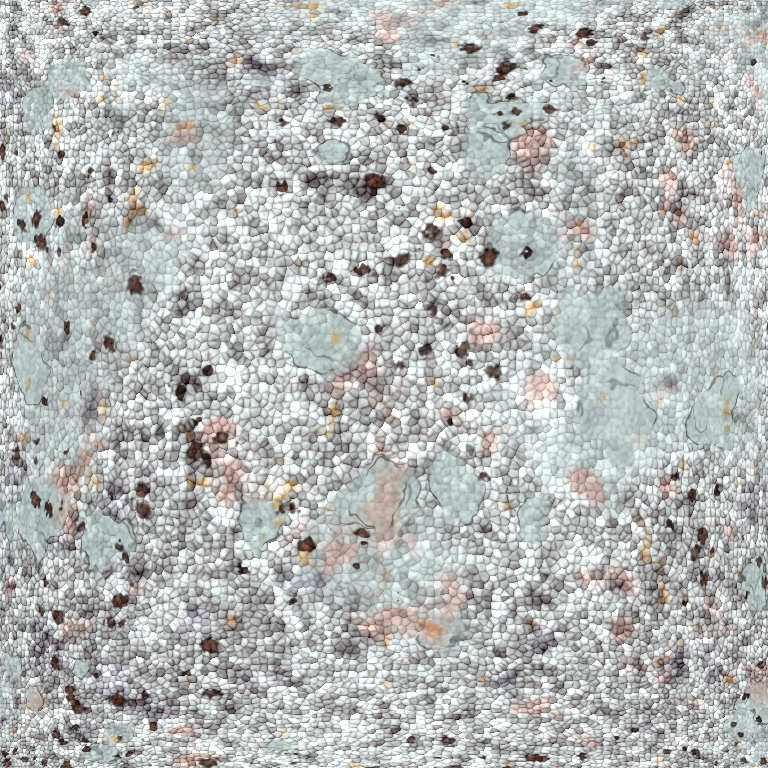
Reproduce this texture procedurally as a Shadertoy shader.

```glsl
// Weathered granular stone with pale lichen patches, rusty pits and faint stains.

vec2 hash2(vec2 p) {
    vec3 h = fract(p.xyx * vec3(0.1031, 0.1030, 0.0973));
    h += dot(h, h.yzx + 33.33);
    return fract((h.xx + h.yz) * h.zy);
}

float noise(vec2 p) {
    vec2 i = floor(p), f = fract(p);
    f = f * f * (3.0 - 2.0 * f);
    float low = mix(hash2(i).x, hash2(i + vec2(1, 0)).x, f.x);
    float high = mix(hash2(i + vec2(0, 1)).x, hash2(i + vec2(1, 1)).x, f.x);
    return mix(low, high, f.y);
}

float fbm(vec2 p) {
    float sum = 0.0, amp = 0.53;
    for (int i = 0; i < 4; i++) {
        sum += amp * noise(p);
        p = mat2(1.6, 1.2, -1.2, 1.6) * p + 17.3;
        amp *= 0.5;
    }
    return sum;
}

// Signed brightness of chipped grains: random tone, dark seams, lit upper-left side
float grains(vec2 p) {
    vec2 cell = floor(p), toGrain = vec2(0), id = vec2(0);
    float nearest = 9.0, second = 9.0;
    for (int y = -1; y <= 1; y++)
    for (int x = -1; x <= 1; x++) {
        vec2 c = cell + vec2(x, y);
        vec2 d = p - c - 0.1 - 0.8 * hash2(c);
        float dist = length(d);
        if (dist < nearest) {
            second = nearest;
            nearest = dist;
            toGrain = d;
            id = c;
        } else second = min(second, dist);
    }
    float seam = smoothstep(0.0, 0.45, second - nearest) - 0.55;
    return 0.32 * (hash2(id + 71.0).x - 0.5) + 0.2 * seam
         + 0.2 * dot(toGrain, vec2(-0.6, 0.8));
}

// x: pit darkness, y: rusty core
vec2 pits(vec2 p, float wobble) {
    vec2 cell = floor(p), result = vec2(0);
    for (int y = -1; y <= 1; y++)
    for (int x = -1; x <= 1; x++) {
        vec2 c = cell + vec2(x, y);
        vec2 rnd = hash2(c + 140.0);
        float present = step(rnd.x, 0.5 * smoothstep(0.35, 0.7, noise(c * 0.23 + 5.0)));
        float radius = 0.11 + 0.2 * rnd.y * rnd.y;
        float d = length(p - c - hash2(c + 31.0)) + wobble * 0.35;
        result = max(result, present * vec2(
            1.0 - smoothstep(radius * 0.55, radius * 1.3, d),
            step(0.35, rnd.y) * (1.0 - smoothstep(0.0, radius * 0.75, d))));
    }
    return result;
}

// x: smooth lichen cover, y: broken dark rim
vec2 lichen(vec2 p, float wobble) {
    vec2 cell = floor(p), result = vec2(0);
    for (int y = -1; y <= 1; y++)
    for (int x = -1; x <= 1; x++) {
        vec2 c = cell + vec2(x, y);
        vec2 rnd = hash2(c + 207.0);
        float present = step(rnd.x, 0.36);
        float radius = 0.13 + 0.22 * rnd.y;
        float d = length(p - c - hash2(c + 53.0)) + wobble * 0.6 - radius;
        result = max(result, present * vec2(
            1.0 - smoothstep(-0.03, 0.05, d),
            1.0 - smoothstep(0.004, 0.022, abs(d))));
    }
    return result;
}

void mainImage(out vec4 fragColor, in vec2 fragCoord) {
    // Grains flatten along the borders
    vec2 c = fragCoord / iResolution.xy - 0.5;
    vec2 p = c + 4.0 * c * c * c * c * c + 2.0;
    p += 0.004 * (vec2(noise(p * 38.0), noise(p * 38.0 + 90.0)) - 0.5);

    float broad = fbm(p * 5.0) - 0.5;
    float ragged = fbm(p * 19.0 + 40.0) - 0.5;
    float medium = noise(p * 52.0 + 11.0) - 0.5;
    float fine = noise(p * 210.0) - 0.5;

    // Stone relief, calmer in washed-out areas
    float wash = smoothstep(0.02, 0.2, fbm(p * 4.0 + 60.0) - 0.5);
    float relief = grains(p * 92.0) + 0.28 * medium + 0.22 * fine;
    float tone = 0.735 + relief * (1.0 - 0.5 * wash) + 0.22 * broad + 0.02 * wash;
    float grime = smoothstep(0.07, 0.28, ragged);
    tone -= 0.17 * grime * (0.6 - 1.5 * medium);

    // Lichen smooths the relief and carries hairline cracks
    vec2 patches = lichen(p * 7.0, ragged);
    float broken = smoothstep(0.45, 0.65, noise(p * 34.0 + 8.0));
    float crack = 1.0 - smoothstep(0.006, 0.022, abs(fbm(p * 13.0 + 25.0) - 0.5));
    float cover = patches.x * (0.6 + 0.2 * broken);
    tone = mix(tone, 0.755 + 0.1 * ragged + 0.1 * fine, cover);
    tone -= 0.25 * broken * max(patches.y, 0.6 * crack * patches.x);

    // Warm shadows, cool highlights
    vec3 color = tone + vec3(0.0, 0.11, 0.11) * (tone - 0.6);
    color += vec3(-0.045, 0.015, 0.01) * max(cover, 0.4 * wash);
    color += vec3(-0.005, -0.012, 0.022) * smoothstep(0.0, 0.25, -broad) * grime;

    // Pink and ochre stains
    float pink = smoothstep(0.64, 0.82, fbm(p * 15.0 + 130.0));
    float ochre = smoothstep(0.7, 0.85, fbm(p * 31.0 + 170.0));
    color *= mix(vec3(1), vec3(1.04, 0.87, 0.83), pink);
    color *= mix(vec3(1), vec3(1.02, 0.83, 0.62), ochre);

    // Rusty pits
    vec2 pit = pits(p * 25.0, medium + 0.5 * fine);
    vec3 pitColor = mix(vec3(0.21, 0.15, 0.14), vec3(0.5, 0.29, 0.2), pit.y * (0.6 + fine));
    color = mix(color, pitColor + 0.35 * relief, 0.88 * pit.x);

    fragColor = vec4(clamp(color, 0.0, 1.0), 1.0);
}
```
